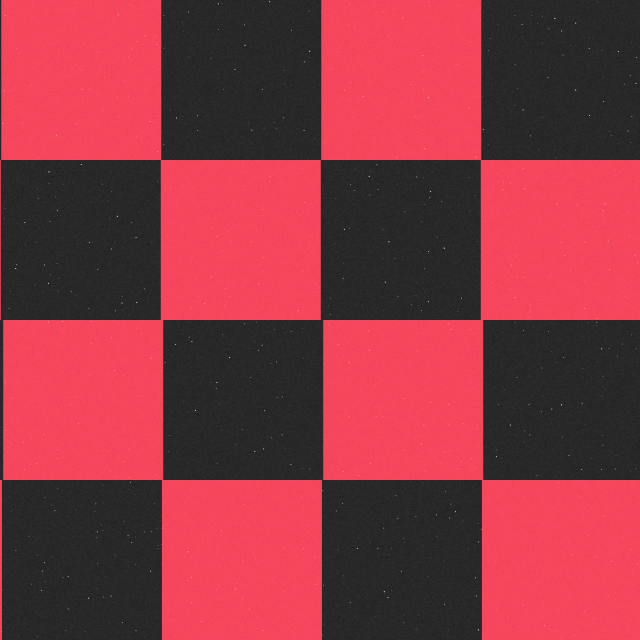
Write a Shadertoy shader that draws this pattern.

```glsl
// Red and charcoal checkerboard with slightly slipped rows, fine grain and pale specks.

const float CELLS = 4.0;        // squares across and down
const float GRAIN_CELLS = 512.0;
const float SPECK_CELLS = 96.0;
const vec3 CHARCOAL = vec3(0.157, 0.157, 0.157);
const vec3 RED = vec3(0.965, 0.275, 0.363);
const vec3 SPECK = vec3(0.95, 0.93, 0.90);
const vec4 ROW_SLIP = vec4(0.012, 0.020, 0.005, 0.008); // bottom to top, in squares

// Integer hash giving a value in 0..1 for a grid cell.
float hash(vec2 cell, uint seed) {
    uvec2 q = uvec2(ivec2(cell)) * uvec2(1597u, 3812u) + seed * 7919u;
    uint n = (q.x ^ (q.y << 8)) * 747796u + q.y;
    n = (n ^ (n >> 15)) * 739397u;
    n = (n ^ (n >> 13)) * 277803u;
    n ^= n >> 16;
    return float(n & 65535u) / 65535.0;
}

// Square wave of +1 and -1 per unit, with edges softened over one pixel.
float squareWave(float x, float pixel) {
    float parity = 1.0 - 2.0 * mod(floor(x), 2.0);
    float edge = 0.5 - abs(fract(x) - 0.5);
    return parity * clamp(2.0 * edge / pixel, 0.0, 1.0);
}

// Share of red at p, measured in squares.
float checker(vec2 p, float pixel) {
    int row = int(mod(floor(p.y), 4.0));
    float across = squareWave(p.x - ROW_SLIP[row], pixel);
    return 0.5 - 0.5 * across * squareWave(p.y, pixel);
}

// Sparse dots of varied size and strength, one candidate per grid cell.
float specks(vec2 uv, float density, float pixel) {
    vec2 p = uv * SPECK_CELLS;
    vec2 cell = floor(p);
    vec2 centre = 0.2 + 0.6 * vec2(hash(cell, 1u), hash(cell, 2u));
    float radius = mix(0.0005, 0.001, hash(cell, 3u));
    float dist = length(p - cell - centre) / SPECK_CELLS;
    float dot = 1.0 - smoothstep(radius - 0.5 * pixel, radius + 0.5 * pixel, dist);
    float strength = hash(cell, 4u);
    return dot * step(hash(cell, 5u), density) * mix(0.12, 0.8, strength * strength);
}

void mainImage(out vec4 fragColor, in vec2 fragCoord) {
    float pixel = 1.0 / iResolution.y;
    vec2 uv = fragCoord * pixel;

    // Flat squares
    float red = checker(uv * CELLS, CELLS * pixel);
    vec3 color = mix(CHARCOAL, RED, red);

    // Fine grain, quieter on the red squares
    float grain = hash(floor(uv * GRAIN_CELLS), 6u) - 0.5;
    color += grain * mix(0.028, 0.016, red);

    // Pale specks, fainter on the red squares
    float speck = specks(uv, 0.11, pixel) * mix(1.0, 0.6, red);
    color = mix(color, SPECK, speck);

    fragColor = vec4(color, 1.0);
}
```
